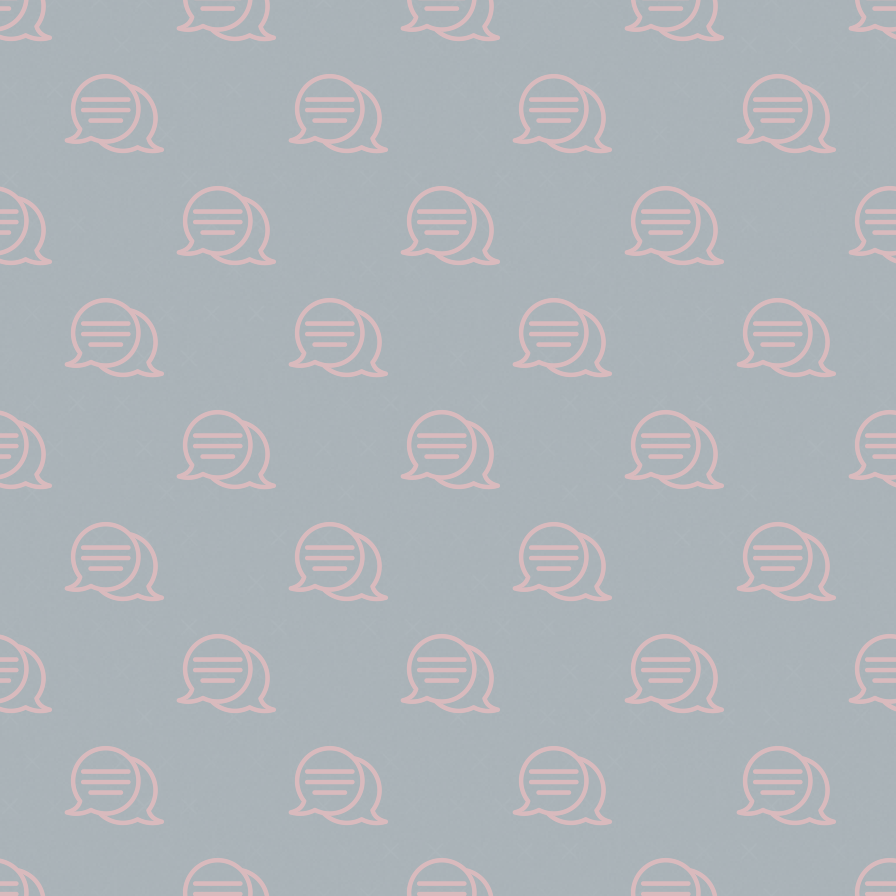
A WebGL 2 fragment shader for this pattern:

```glsl
#version 300 es
precision highp float;

uniform vec2 u_resolution;
out vec4 fragColor;

const float BUBBLE_RADIUS = 42.0;

float hash(vec2 p) {
    return fract(sin(dot(p, vec2(12.99, 78.23))) * 4375.85);
}

float cross2(vec2 a, vec2 b) {
    return a.x * b.y - a.y * b.x;
}

float segmentDist(vec2 p, vec2 a, vec2 b) {
    vec2 ab = b - a;
    float t = clamp(dot(p - a, ab) / dot(ab, ab), 0.0, 1.0);
    return length(p - a - ab * t);
}

// Distance to a quadratic curve, walked as short chords
float curveDist(vec2 p, vec2 a, vec2 control, vec2 b) {
    float d = 1e5;
    vec2 previous = a;
    for (int i = 1; i <= 8; i++) {
        float t = float(i) / 8.0;
        vec2 next = mix(mix(a, control, t), mix(control, b, t), t);
        d = min(d, segmentDist(p, previous, next));
        previous = next;
    }
    return d;
}

// Round outline, open at the lower left where the tail joins
float bubbleDist(vec2 p) {
    vec2 upperJoin = vec2(-33.0, 26.0);
    vec2 lowerJoin = vec2(-19.0, 37.5);
    vec2 tip = vec2(-50.0, 40.5);
    float d = min(curveDist(p, upperJoin, vec2(-36.0, 37.0), tip),
                  curveDist(p, tip, vec2(-34.0, 45.0), lowerJoin));
    bool inGap = cross2(upperJoin, p) < 0.0 && cross2(p, lowerJoin) < 0.0;
    return inGap ? d : min(d, abs(length(p) - BUBBLE_RADIUS));
}

float iconDist(vec2 p) {
    float d = bubbleDist(p);

    // Mirrored bubble behind, hidden inside the front one
    vec2 back = (p - vec2(22.0, 12.0)) * vec2(-1.0, 1.0);
    float hidden = BUBBLE_RADIUS - length(p);
    d = min(d, max(bubbleDist(back), hidden));

    // Three text bars, the last one shorter
    for (int i = 0; i < 3; i++) {
        float halfLength = i == 2 ? 19.5 : 29.0;
        float y = -12.0 + 13.5 * float(i);
        d = min(d, segmentDist(p, vec2(-halfLength, y), vec2(halfLength, y)));
    }
    return d;
}

// Barely visible crosses on a staggered grid
float faintCrosses(vec2 p, float pixel) {
    vec2 grid = p / 57.6;
    float row = floor(grid.y + 0.5);
    grid.x -= 0.22 + 0.5 * mod(row, 2.0);
    vec2 id = vec2(floor(grid.x + 0.5), row);
    vec2 q = abs(grid - id) * 57.6;
    float d = max(abs(q.x - q.y) * 0.707, max(q.x, q.y) - 9.0);
    return (1.0 - smoothstep(0.0, 1.0 + pixel, d)) * hash(id);
}

void main() {
    // 1152 units down the canvas, y pointing down
    float pixel = 1152.0 / u_resolution.y;
    vec2 p = gl_FragCoord.xy * pixel;
    p.y = 1152.0 - p.y;

    // Four columns, eight half-step rows
    vec2 q = p;
    float row = floor(q.y / 144.0 + 0.5);
    q.y -= row * 144.0;
    q.x -= 144.0 * mod(row, 2.0);
    q.x = mod(q.x + 144.0, 288.0) - 144.0;

    vec3 greyBlue = vec3(0.667, 0.702, 0.722);
    vec3 dustyPink = vec3(0.85, 0.73, 0.742);

    vec3 color = greyBlue + 0.012 * faintCrosses(p, pixel);
    color += 0.006 * (hash(floor(p / 3.0)) - 0.5);

    float d = iconDist(q + vec2(8.0, 4.0)) - 2.9;
    float ink = 1.0 - smoothstep(-0.6 * pixel, 0.6 * pixel, d);
    fragColor = vec4(mix(color, dustyPink, ink), 1.0);
}
```
